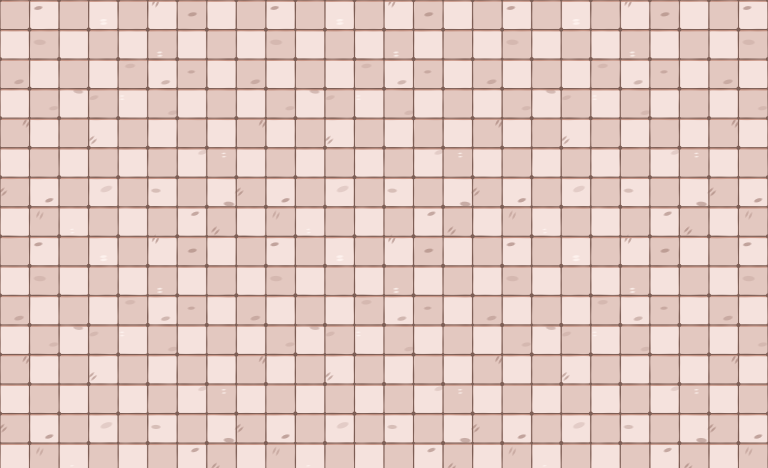
Give the GLSL for this pattern, as a WebGL 1 fragment shader.

```glsl
precision highp float;
// Checkerboard of blush and cream tiles with worn brown joints, corner studs and stone flecks.

uniform vec2 u_resolution;

const float TILES_ACROSS = 26.0;
const float PERIOD = 8.0;            // tiles before the flecks repeat
const vec3 BLUSH = vec3(0.890, 0.784, 0.753);
const vec3 CREAM = vec3(0.961, 0.886, 0.867);
const vec3 JOINT = vec3(0.49, 0.37, 0.335);
const vec3 TERRACOTTA = vec3(0.78, 0.585, 0.525);
const vec3 STONE = vec3(0.64, 0.50, 0.465);
const vec3 CHALK = vec3(1.0, 0.965, 0.95);
const float JOINT_HALF = 0.019;
const float LIP_HALF = 0.026;        // warm band under each horizontal joint
const float LIP_OFFSET = 0.035;
const float STUD_RADIUS = 0.068;
const float INSET_HALF = 0.468;
const float INSET_ROUND = 0.07;
const float WEAR = 0.45;

float hash(vec2 p) {
  vec3 q = fract(vec3(p.xyx) * 0.1031);
  q += dot(q, q.yzx + 33.33);
  return fract((q.x + q.y) * q.z);
}

float gradientDot(vec2 cell, vec2 offset) {
  float a = 6.2832 * hash(mod(cell, PERIOD * 2.0) + 71.0);
  return dot(vec2(cos(a), sin(a)), offset);
}

// Gradient noise that wraps every PERIOD tiles when sampled at twice tile frequency.
float wrappedNoise(vec2 p) {
  vec2 i = floor(p), f = fract(p);
  vec2 s = f * f * f * (f * (f * 6.0 - 15.0) + 10.0);
  vec2 e = vec2(1.0, 0.0);
  float a = mix(gradientDot(i, f), gradientDot(i + e, f - e), s.x);
  float b = mix(gradientDot(i + e.yx, f - e.yx), gradientDot(i + 1.0, f - 1.0), s.x);
  return mix(a, b, s.y);
}

// Share of a pixel covered by a band, exact even when the band is thinner than a pixel.
float bandCover(float d, float halfWidth, float px) {
  float overlap = min(d + 0.5 * px, halfWidth) - max(d - 0.5 * px, -halfWidth);
  return clamp(overlap / px, 0.0, 1.0);
}

float fillCover(float d, float px) {
  return clamp(0.5 - d / px, 0.0, 1.0);
}

float ellipseDistance(vec2 p, vec2 r) {
  return (length(p / r) - 1.0) * min(r.x, r.y);
}

// Paints the fleck owned by one tile: pebble, scratch pair, chalk chip, clay or faint stain.
vec3 paintFleck(vec3 color, vec2 p, vec2 cell, float px) {
  vec2 id = mod(cell, PERIOD) + 5.0;
  float kind = hash(id + 13.0);
  if (kind > 0.50) return color;
  vec2 center = cell + 0.08 + 0.84 * vec2(hash(id + 29.0), hash(id + 47.0));
  float size = mix(0.5, 1.1, hash(id + 61.0));
  float angle = mix(-0.35, 0.15, hash(id + 83.0));
  vec2 radius = vec2(0.20, 0.09) * size;
  vec3 tint = STONE;
  float alpha = mix(0.35, 0.65, hash(id + 97.0));
  float spread = 0.0;
  if (kind > 0.42) {
    alpha = 0.22;
  } else if (kind > 0.39) {
    tint = TERRACOTTA;
    alpha = 0.75;
  } else if (kind > 0.30) {
    tint = CHALK;
    radius = vec2(0.10, 0.04) * size;
    spread = 0.055;
    alpha = 0.75;
  } else if (kind > 0.23) {
    radius = vec2(0.11, 0.035);
    spread = 0.065;
    angle -= 0.85;
  }
  float c = cos(angle), s = sin(angle);
  vec2 d = p - center;
  vec2 q = vec2(c * d.x + s * d.y, c * d.y - s * d.x);
  q.y = abs(q.y) - spread;
  if (spread == 0.0) q.y = abs(q.y);
  return mix(color, tint, alpha * fillCover(ellipseDistance(q, radius), px));
}

void main() {
  float px = TILES_ACROSS / u_resolution.x;
  vec2 p = vec2(gl_FragCoord.x, u_resolution.y - gl_FragCoord.y) * px;
  vec2 cell = floor(p);

  // Cream tiles sit slightly inset, with rounded corners, in the blush ground.
  vec2 box = abs(p - cell - vec2(0.5, 0.515)) - INSET_HALF + INSET_ROUND;
  float inset = length(max(box, 0.0)) + min(max(box.x, box.y), 0.0) - INSET_ROUND;
  float isCream = mod(cell.x + cell.y, 2.0);
  vec3 color = mix(BLUSH, CREAM, isCream * fillCover(inset, px));

  // Flecks may spill across a joint, so neighbouring tiles are visited too.
  for (int y = -1; y <= 1; y++) {
    for (int x = -1; x <= 1; x++) {
      color = paintFleck(color, p, cell + vec2(float(x), float(y)), px);
    }
  }

  // Worn joints, with the warm lip beneath the horizontal ones.
  vec2 corner = floor(p + 0.5);
  vec2 toJoint = p - corner;
  float wear = 1.0 + WEAR * wrappedNoise(p * 2.0);
  color = mix(color, TERRACOTTA, bandCover(toJoint.y - LIP_OFFSET, LIP_HALF * wear, px));
  color = mix(color, JOINT, bandCover(toJoint.y, JOINT_HALF * wear, px));
  color = mix(color, JOINT, bandCover(toJoint.x, JOINT_HALF * wear, px));

  // Studs alternate between large and small along the joints.
  float studRadius = STUD_RADIUS * mix(1.0, 0.65, mod(corner.x + corner.y, 2.0));
  color = mix(color, JOINT, fillCover(length(toJoint) - studRadius, px));
  gl_FragColor = vec4(color, 1.0);
}
```
